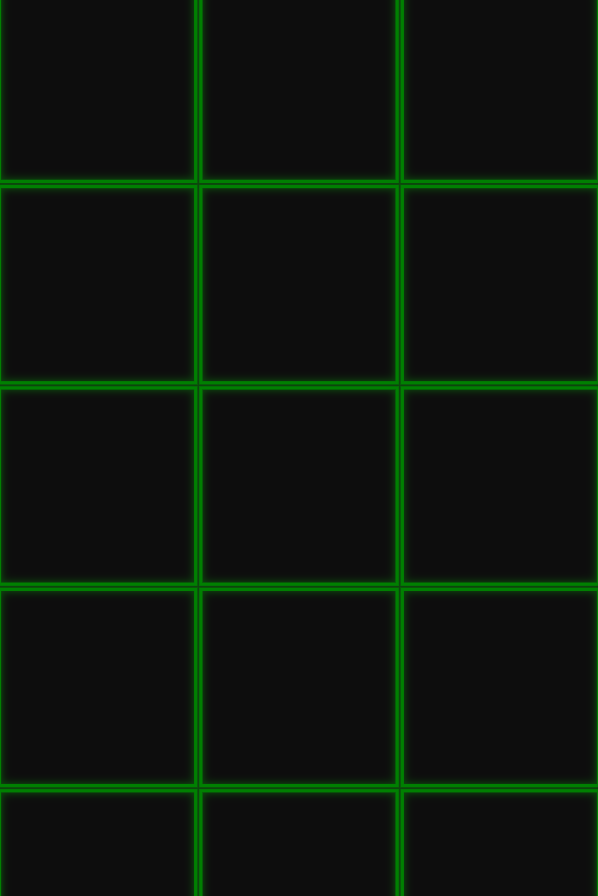
Reproduce this pattern procedurally as a Shadertoy shader.

```glsl
// Dark square tiles outlined in green, with a soft green glow along every seam.
// Each tile is a repeated cell; the distance to its nearest edge gives a thin
// outline, and Gaussian falloffs across both axes give the glow.

// Distance from a point to the nearest seam on each axis, in cells
vec2 seamDistance(vec2 cell) {
    return 0.5 - abs(fract(cell) - 0.5);
}

// Antialiased band around a centre distance
float band(float d, float centre, float halfWidth, float pixel) {
    return clamp((halfWidth - abs(d - centre)) / pixel + 0.5, 0.0, 1.0);
}

void mainImage(out vec4 fragColor, in vec2 fragCoord) {
    // Just under three square cells span the width
    float cellSize = 0.3368 * iResolution.x;
    vec2 cell = (fragCoord - 0.5 * iResolution.xy) / cellSize + vec2(0.5, 0.689);
    float pixel = 1.0 / cellSize;

    vec2 seam = seamDistance(cell);
    float edge = min(seam.x, seam.y);

    // Glow from both axes, joined smoothly in the corners
    vec2 falloff = exp(-pow(seam / 0.035, vec2(2.0)));
    float glow = 1.0 - (1.0 - falloff.x) * (1.0 - falloff.y);

    vec3 colour = vec3(0.05) + vec3(0.0, 0.22, 0.0) * glow;

    // Outline set just inside each tile, leaving a dark gap at the seam
    float outline = band(edge, 0.0128, 0.0082, pixel);
    colour = mix(colour, vec3(0.0, 0.5, 0.005), outline);

    fragColor = vec4(colour, 1.0);
}
```
